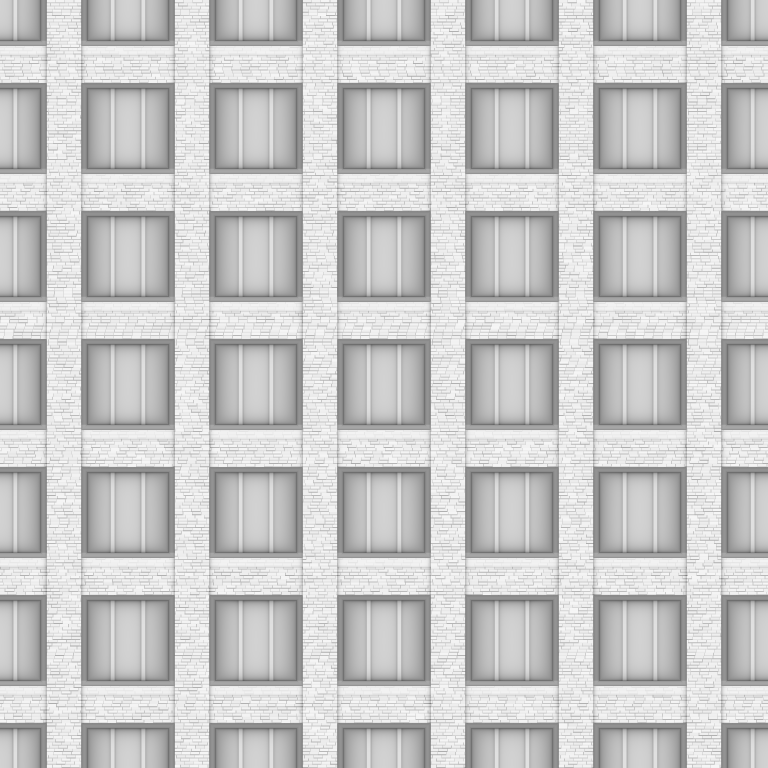
Reproduce this pattern procedurally as a three.js fragment shader.

```glsl
varying vec2 vUv;

// Lengths are fractions of one bay; each bay is centred on its window
const float REPEATS = 6.0;
const vec2 OPENING = vec2(0.365, 0.355);
const vec2 PANE = vec2(0.318, 0.313);
const float WINDOW_DROP = 0.005;
const float MULLION_X = 0.12;
const float MULLION_HALF = 0.021;
const float SILL_BOTTOM = -0.427;
const vec2 BRICKS = vec2(14.0, 40.0);
const vec2 JOINT = vec2(0.07, 0.3);

const float BRICK_TONE = 0.965;
const float BRICK_VARIATION = 0.04;
const float JOINT_DEPTH = 0.26;
const float SILL_TONE = 0.95;
const float FRAME_TONE = 0.59;
const float RAIL_LIGHT = 0.08;
const float MULLION_TONE = 0.88;
const float PANE_DARK = 0.56;
const float PANE_LIGHT = 0.835;
const float GROOVE_DEPTH = 0.16;
const vec2 PANE_FALLOFF = vec2(0.1, 0.045);

float hash(vec2 p) {
  return fract(sin(dot(p, vec2(127.1, 311.7))) * 43758.5453);
}

float inside(float dist, float aa) {
  return smoothstep(-aa, aa, dist);
}

// Thin courses with uneven joints, wrapped over the whole canvas
float brickwork(vec2 p) {
  vec2 grid = p * BRICKS;
  vec2 wrap = BRICKS * REPEATS;
  float row = mod(floor(grid.y), wrap.y);
  grid.x += hash(vec2(row, 7.0)) + 0.5 * mod(row, 2.0);
  vec2 id = vec2(mod(floor(grid.x), wrap.x), row);
  vec2 f = fract(grid);
  float bed = step(f.y, JOINT.y) * hash(id + 19.0);
  float head = step(f.x, JOINT.x) * 0.6;
  return BRICK_TONE - BRICK_VARIATION * hash(id) - JOINT_DEPTH * max(bed, head);
}

// Averages the fine courses over one sample footprint
float masonry(vec2 p, vec2 footprint) {
  float sum = 0.0;
  for (int j = 0; j < 4; j++) {
    for (int i = 0; i < 2; i++) {
      vec2 offset = (vec2(float(i), float(j)) + 0.5) / vec2(2.0, 4.0) - 0.5;
      sum += brickwork(p + offset * footprint);
    }
  }
  return sum / 8.0;
}

// Recessed frame, two mullions and three shaded panes
float windowTone(vec2 q, float aa) {
  vec2 a = abs(q);
  vec2 toPane = PANE - a;
  float paneEdge = min(toPane.x, toPane.y);
  float openingEdge = min(OPENING.x - a.x, OPENING.y - a.y);

  vec2 light = 1.0 - exp(-max(toPane, 0.0) / PANE_FALLOFF);
  float pane = mix(PANE_DARK, PANE_LIGHT, light.x * light.y);

  float across = abs(a.x - MULLION_X);
  float mullionEdge = MULLION_HALF - across;
  pane -= 0.08 * exp(-max(-mullionEdge, 0.0) / 0.014);
  float mullion = MULLION_TONE - 0.22 * smoothstep(0.45, 1.0, across / MULLION_HALF);
  mullion *= mix(0.75, 1.0, light.y);
  pane = mix(pane, mullion, inside(mullionEdge, aa));

  float frame = FRAME_TONE + RAIL_LIGHT * inside(-PANE.y - q.y, aa);
  float tone = mix(frame, pane, inside(paneEdge, aa));
  tone -= GROOVE_DEPTH * exp(-abs(paneEdge) / 0.007);
  return tone - GROOVE_DEPTH * exp(-max(openingEdge, 0.0) / 0.008);
}

void main() {
  vec2 p = vUv * REPEATS;
  vec2 footprint = fwidth(p);
  float aa = 0.6 * max(footprint.x, footprint.y);
  vec2 q = fract(p + 0.5) - 0.5;
  q.y += WINDOW_DROP;
  vec2 toOpening = OPENING - abs(q);

  // Spandrel with a pale sill, shaded where it meets the piers
  float bricks = masonry(p, footprint);
  float sillEdge = q.y - SILL_BOTTOM;
  float sill = mix(SILL_TONE, bricks, 0.25);
  float sillMask = inside(sillEdge, aa) * inside(-q.y, aa);
  float spandrel = mix(bricks, sill, sillMask);
  spandrel -= 0.13 * exp(-abs(sillEdge) / 0.005);
  spandrel -= 0.28 * exp(-max(toOpening.x, 0.0) / 0.012);

  float bay = mix(spandrel, windowTone(q, aa), inside(toOpening.y, aa));
  float tone = mix(bricks, bay, inside(toOpening.x, aa));
  gl_FragColor = vec4(vec3(tone), 1.0);
}
```
